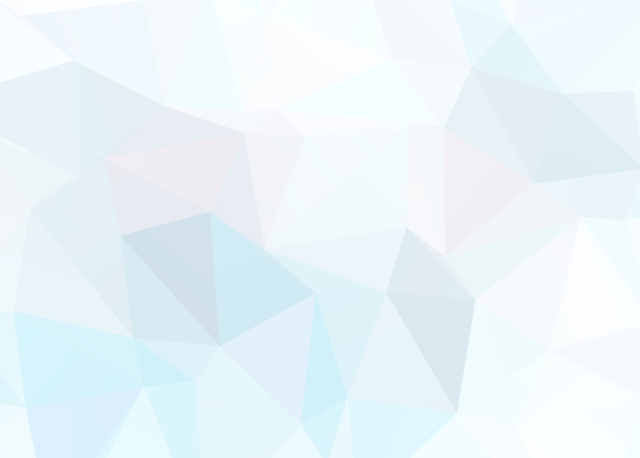
This background is drawn by a WebGL 1 fragment shader. Its source:

```glsl
precision highp float;
// Pale low-poly background: icy triangles in white, cyan, slate and rose.

uniform vec2 u_resolution;

const float CELLS_HIGH = 5.4;   // mesh cells per canvas height

const vec3 WHITE    = vec3(0.995, 0.998, 1.000);
const vec3 MINT     = vec3(0.935, 0.995, 1.000);
const vec3 LAVENDER = vec3(0.950, 0.965, 0.990);
const vec3 CYAN     = vec3(0.815, 0.950, 0.985);
const vec3 SKY      = vec3(0.840, 0.930, 0.995);
const vec3 SLATE    = vec3(0.800, 0.870, 0.910);
const vec3 ROSE     = vec3(0.935, 0.920, 0.945);

vec3 hash3(vec2 p) {
  vec3 q = fract(p.xyx * vec3(0.1031, 0.1030, 0.0973) + 0.37);
  q += dot(q, q.yxz + 33.33);
  return fract((q.xxy + q.yzz) * q.zyx);
}

float cross2(vec2 a, vec2 b) {
  return a.x * b.y - a.y * b.x;
}

// Soft elliptical spot, 1 at its centre
float spot(vec2 uv, vec2 centre, vec2 radius) {
  vec2 d = (uv - centre) / radius;
  return exp(-dot(d, d));
}

// One jittered mesh vertex per cell
vec2 meshVertex(vec2 cell) {
  return cell + 0.04 + 0.92 * hash3(cell + 7.0).xy;
}

float cyanAmount(vec2 uv) {
  return 0.95 * spot(uv, vec2(0.17, 0.15), vec2(0.27, 0.24))
       + 0.75 * spot(uv, vec2(0.43, 0.24), vec2(0.14, 0.26))
       + 0.55 * spot(uv, vec2(0.84, 0.92), vec2(0.14, 0.14))
       + 0.75 * spot(uv, vec2(0.98, 0.62), vec2(0.08, 0.16))
       + 0.45 * spot(uv, vec2(0.10, 0.82), vec2(0.15, 0.12))
       + 0.40 * spot(uv, vec2(0.63, 0.08), vec2(0.14, 0.12));
}

float slateAmount(vec2 uv) {
  return 1.00 * spot(uv, vec2(0.20, 0.50), vec2(0.18, 0.14))
       + 0.55 * spot(uv, vec2(0.14, 0.72), vec2(0.14, 0.12))
       + 0.45 * spot(uv, vec2(0.36, 0.34), vec2(0.14, 0.14))
       + 0.60 * spot(uv, vec2(0.67, 0.32), vec2(0.11, 0.15))
       + 0.50 * spot(uv, vec2(0.84, 0.68), vec2(0.14, 0.17));
}

float roseAmount(vec2 uv) {
  return 0.95 * spot(uv, vec2(0.30, 0.60), vec2(0.12, 0.11))
       + 0.60 * spot(uv, vec2(0.76, 0.57), vec2(0.16, 0.09));
}

// Flat facet colour from its place on the canvas and its random values
vec3 facetColour(vec2 uv, vec3 rnd, vec3 pick) {
  vec3 colour = mix(WHITE, pick.x < 0.6 ? MINT : LAVENDER, 0.75 * pick.y);
  vec3 blue = mix(CYAN, SKY, step(0.72, pick.z));
  vec3 amount = vec3(cyanAmount(uv), slateAmount(uv), roseAmount(uv));
  amount = clamp(amount * (0.35 + 0.95 * rnd), 0.0, 1.0);
  colour = mix(colour, blue, amount.x);
  colour = mix(colour, SLATE, amount.y);
  return mix(colour, ROSE, amount.z);
}

// Signed distance to a line, positive on its left
float leftOf(vec2 p, vec2 a, vec2 b) {
  return cross2(normalize(b - a), p - a);
}

// Colour times coverage in rgb, coverage in alpha
vec4 facet(vec2 p, vec2 a, vec2 b, vec2 c, vec2 id, vec2 extent, float pixel) {
  float inside = min(leftOf(p, a, b), min(leftOf(p, b, c), leftOf(p, c, a)));
  float coverage = clamp(inside / pixel + 0.5, 0.0, 1.0);
  vec2 centre = (a + b + c) / 3.0;
  vec3 rnd = hash3(id + 19.0);
  vec3 colour = facetColour(centre / extent, rnd, hash3(id + 53.0));
  colour += 0.012 * dot(p - centre, rnd.yz - 0.5);
  return vec4(colour, 1.0) * coverage;
}

// Split one mesh quad along a diagonal that lies inside it
vec4 quad(vec2 p, vec2 cell, vec2 extent, float pixel) {
  vec2 a = meshVertex(cell);
  vec2 b = meshVertex(cell + vec2(1.0, 0.0));
  vec2 c = meshVertex(cell + vec2(1.0, 1.0));
  vec2 d = meshVertex(cell + vec2(0.0, 1.0));
  bool acFits = cross2(c - a, b - a) < 0.0 && cross2(c - a, d - a) > 0.0;
  bool bdFits = cross2(d - b, c - b) < 0.0 && cross2(d - b, a - b) > 0.0;
  bool useAC = acFits && (!bdFits || hash3(cell + 91.0).z > 0.5);
  if (!useAC) {
    vec2 first = a;
    a = b; b = c; c = d; d = first;
  }
  return facet(p, a, b, c, cell, extent, pixel)
       + facet(p, a, c, d, cell + vec2(131.0, 57.0), extent, pixel);
}

void main() {
  float pixel = CELLS_HIGH / u_resolution.y;
  vec2 p = gl_FragCoord.xy * pixel;
  vec2 extent = u_resolution * pixel;
  vec4 sum = vec4(0.0);
  for (int y = -1; y <= 0; y++) {
    for (int x = -1; x <= 0; x++) {
      sum += quad(p, floor(p) + vec2(float(x), float(y)), extent, pixel);
    }
  }
  gl_FragColor = vec4(sum.rgb / max(sum.a, 0.001), 1.0);
}
```
